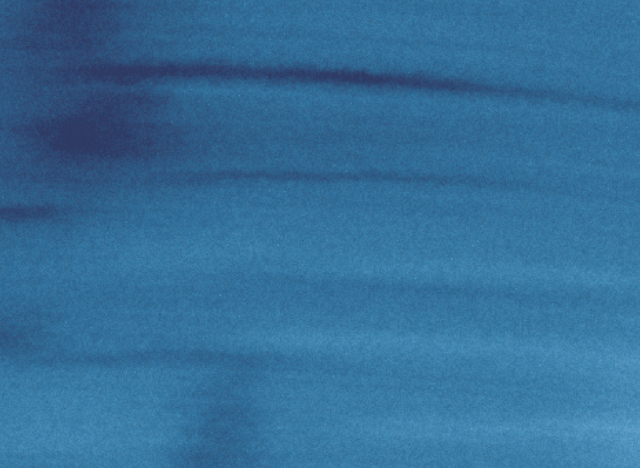
A Shadertoy shader for this texture:

```glsl
float hash(vec2 p) {
    vec3 q = fract(vec3(p.xyx) * 0.1031);
    q += dot(q, q.yzx + 33.33);
    return fract((q.x + q.y) * q.z);
}

float noise(vec2 p) {
    vec2 i = floor(p), f = fract(p);
    f = f * f * (3.0 - 2.0 * f);
    return mix(mix(hash(i), hash(i + vec2(1, 0)), f.x),
               mix(hash(i + vec2(0, 1)), hash(i + vec2(1, 1)), f.x), f.y);
}

float fbm(vec2 p) {
    float sum = 0.0, gain = 0.5;
    for (int i = 0; i < 5; i++) {
        sum += gain * noise(p);
        p = p * 2.03 + 17.3;
        gain *= 0.5;
    }
    return sum;
}

// Soft elliptical pool of pigment
float pool(vec2 p, vec2 centre, vec2 radius) {
    vec2 d = (p - centre) / radius;
    return exp(-dot(d, d));
}

// Brush line that sags away from its crest and fades at both ends
float stroke(vec2 p, vec2 crest, float sag, float thickness, vec2 ends) {
    float x = p.x - crest.x;
    float d = (p.y - crest.y + sag * x * x) / thickness;
    float fade = smoothstep(ends.x - 0.1, ends.x + 0.1, p.x)
               * (1.0 - smoothstep(ends.y - 0.25, ends.y + 0.2, p.x));
    return exp(-d * d) * fade;
}

void mainImage(out vec4 fragColor, in vec2 fragCoord) {
    vec2 uv = fragCoord / iResolution.xy;
    vec2 paper = fragCoord / iResolution.y;

    // Wet edges wander slowly, with a small ragged bleed
    vec2 p = uv;
    p.y += 0.025 * (fbm(uv * vec2(3.0, 4.0)) - 0.5);
    p += vec2(0.03, 0.014) * (fbm(paper * 50.0) - 0.5);
    vec2 wet = p + vec2(0.12, 0.05) * (fbm(uv * vec2(6.0, 14.0) + 2.0) - 0.5);

    // Wash gets lighter towards the bottom right
    float tone = mix(0.475, 0.422, smoothstep(0.0, 0.85, uv.y));
    tone += 0.04 * (uv.x - 0.4);

    // Long brush streaks
    float lane = uv.y + 0.07 * uv.x * uv.x;
    tone += 0.05 * (fbm(vec2(uv.x * 1.6, lane * 15.0)) - 0.48);
    tone += 0.024 * (noise(vec2(uv.x * 3.0 + 7.0, lane * 80.0)) - 0.5);

    // Dark pools on the left and at the lower edge
    float mottle = 0.6 + 0.8 * fbm(uv * vec2(9.0, 16.0) + 4.0);
    float dark = 0.13 * pool(wet, vec2(0.14, 0.99), vec2(0.11, 0.17));
    dark += 0.13 * pool(wet, vec2(0.16, 0.73), vec2(0.14, 0.095));
    dark += 0.04 * pool(wet, vec2(0.42, 0.70), vec2(0.28, 0.05));
    dark += 0.04 * pool(wet, vec2(0.16, 0.60), vec2(0.12, 0.05));
    dark += 0.10 * pool(wet, vec2(0.03, 0.55), vec2(0.09, 0.022));
    dark += 0.05 * pool(wet, vec2(0.00, 0.75), vec2(0.20, 0.32));
    dark += 0.09 * pool(wet, vec2(0.02, 0.285), vec2(0.09, 0.05));
    dark += 0.10 * pool(wet, vec2(0.35, 0.05), vec2(0.07, 0.14));
    tone -= dark * mottle;

    // Dark brush lines
    tone -= 0.15 * stroke(p, vec2(0.25, 0.842), 0.13, 0.022, vec2(0.16, 0.74));
    tone -= 0.05 * stroke(p, vec2(0.25, 0.842), 0.13, 0.015, vec2(0.5, 1.1));
    tone -= 0.08 * stroke(p, vec2(0.42, 0.625), 0.13, 0.013, vec2(0.27, 0.85));
    tone -= 0.05 * stroke(p, vec2(0.25, 0.235), 0.04, 0.018, vec2(0.05, 0.50));
    tone -= 0.022 * stroke(p, vec2(0.40, 0.385), 0.12, 0.025, vec2(0.15, 0.95));

    // Pale lifted bands
    tone += 0.04 * stroke(p, vec2(0.20, 0.810), 0.13, 0.014, vec2(0.10, 0.45));
    tone += 0.04 * stroke(p, vec2(0.52, 0.435), 0.15, 0.020, vec2(0.52, 1.2));
    tone += 0.055 * stroke(p, vec2(0.45, 0.265), 0.12, 0.036, vec2(0.38, 1.2));
    tone += 0.045 * stroke(p, vec2(0.75, 0.085), 0.10, 0.030, vec2(0.55, 1.2));
    tone += 0.04 * pool(p, vec2(0.08, 0.08), vec2(0.22, 0.12));
    tone += 0.025 * pool(p, vec2(0.28, 0.47), vec2(0.25, 0.08));
    tone += 0.05 * pool(p, vec2(1.0, 0.08), vec2(0.10, 0.18));

    // Paper tooth and scattered flecks
    tone += 0.064 * (noise(paper * 340.0) - 0.5);
    tone += 0.034 * (noise(paper * 170.0 + 9.0) - 0.5);
    tone += 0.016 * (noise(paper * 70.0 + 5.0) - 0.5);
    vec2 cell = floor(paper * 75.0);
    vec2 spot = 0.25 + 0.5 * vec2(hash(cell + 3.1), hash(cell + 8.7));
    float fleck = 1.0 - smoothstep(0.04, 0.2, length(fract(paper * 75.0) - spot));
    float kind = hash(cell + 21.0);
    tone += fleck * (0.08 * step(0.97, kind) - 0.06 * step(kind, 0.04));

    // Pigment ramp: indigo in the dark, sky blue in the light
    tone = clamp(tone, 0.23, 0.62);
    float lift = max(tone - 0.36, 0.0);
    vec3 pigment = vec3(0.18 + 2.8 * lift * lift, tone, tone + 0.165);
    pigment += 0.035 * (noise(paper * 310.0 + 40.0) - 0.5) * vec3(1.0, 0.0, -0.5);
    fragColor = vec4(pigment, 1.0);
}
```
